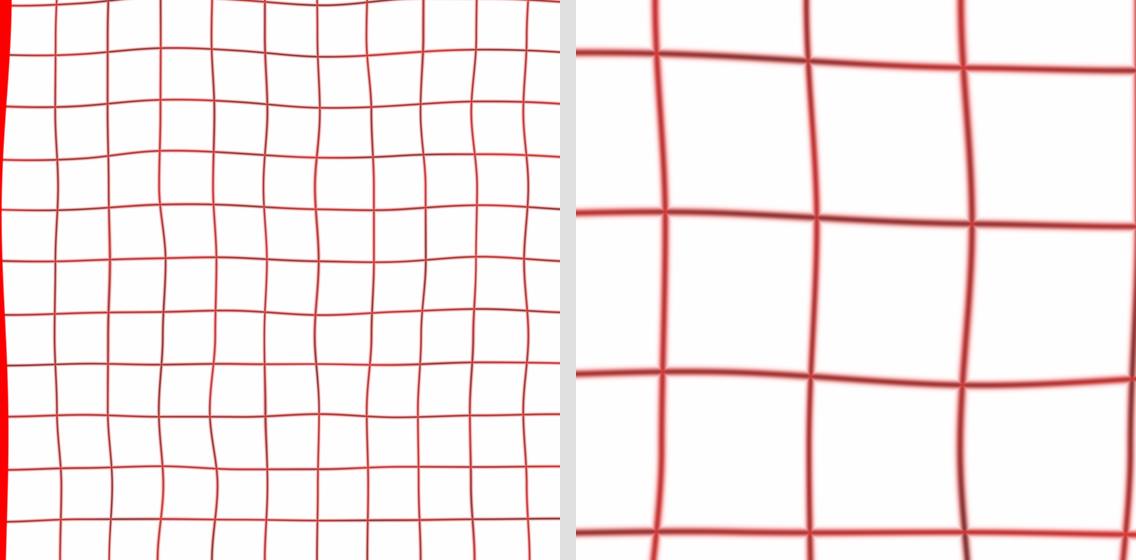
Left: the whole. Right: its middle third, enlarged.
Write a Shadertoy shader that draws this pattern.

```glsl
// Hand-drawn red grid on white: ten columns and ten rows of thin wavering lines,
// with a solid red margin on the left. Smooth noise bends the coordinates, then
// each line is a soft profile around the nearest grid position.

const vec2 PITCH = vec2(0.0929, 0.0927);
const vec2 ORIGIN = vec2(0.0103, 0.9995);   // margin column, top row
const vec3 PAPER = vec3(1.0, 0.995, 0.995);
const vec3 MARGIN_RED = vec3(0.99, 0.0, 0.0);

float hash(vec2 p) {
    vec3 q = fract(vec3(p.xyx) * 0.1031);
    q += dot(q, q.yzx + 33.33);
    return fract((q.x + q.y) * q.z);
}

float valueNoise(vec2 p) {
    vec2 cell = floor(p);
    vec2 f = fract(p);
    f = f * f * (3.0 - 2.0 * f);
    float low = mix(hash(cell), hash(cell + vec2(1.0, 0.0)), f.x);
    float high = mix(hash(cell + vec2(0.0, 1.0)), hash(cell + 1.0), f.x);
    return mix(low, high, f.y);
}

// Offset of the lines: random wobble plus a slow swell that fades downwards
vec2 waver(vec2 uv) {
    float across = valueNoise(uv * 7.5 + 11.0) - 0.5;
    float down = valueNoise(uv * 7.0 + 47.0) - 0.5;
    float swell = cos(11.6 * (uv.x - 0.32)) * smoothstep(0.1, 0.8, uv.y);
    return vec2(0.016 * across, 0.009 * down + 0.0058 * swell);
}

float softLine(float dist, float width) {
    float d = dist / width;
    return exp(-d * d);
}

// Wavy right edge of the margin at a depth measured from the top
float marginEdge(float depth) {
    return 0.0105 + 0.0104 * cos(7.85 * depth) * (1.0 - 0.7 * depth);
}

void mainImage(out vec4 fragColor, in vec2 fragCoord) {
    vec2 uv = fragCoord / iResolution.xy;
    float pixel = 1.0 / min(iResolution.x, iResolution.y);

    // Distance to the nearest column and row
    vec2 grid = (uv - waver(uv) - ORIGIN) / PITCH;
    vec2 line = round(grid);
    vec2 dist = abs(grid - line) * PITCH;
    float hasColumn = step(0.5, line.x);

    // The red channel fades sooner, leaving a pink fringe on each line
    float coreWidth = max(0.0018, 0.8 * pixel);
    float fringeWidth = max(0.0024, pixel);
    vec2 core = vec2(softLine(dist.x, coreWidth) * hasColumn,
                     softLine(dist.y, coreWidth));
    vec2 fringe = vec2(softLine(dist.x, fringeWidth) * hasColumn,
                       softLine(dist.y, fringeWidth));

    // Ink darkness drifts along each line; crossings glow brighter red
    vec2 drift = vec2(valueNoise(vec2(line.x * 5.3, uv.y * 9.0)),
                      valueNoise(vec2(uv.x * 9.0, line.y * 5.3 + 70.0)));
    vec2 darkness = core * mix(vec2(0.2), vec2(0.52), drift);
    float crossing = min(core.x, core.y);
    float redLoss = max(darkness.x, darkness.y) * (1.0 - 0.5 * crossing);
    float otherLoss = 0.78 * max(fringe.x, fringe.y);
    vec3 color = PAPER * (1.0 - vec3(redLoss, otherLoss, otherLoss));

    // Solid margin over the line ends
    float edge = marginEdge(1.0 - uv.y) - uv.x;
    float softness = max(0.0015, pixel);
    color = mix(color, MARGIN_RED, smoothstep(-softness, softness, edge));

    fragColor = vec4(color, 1.0);
}
```
